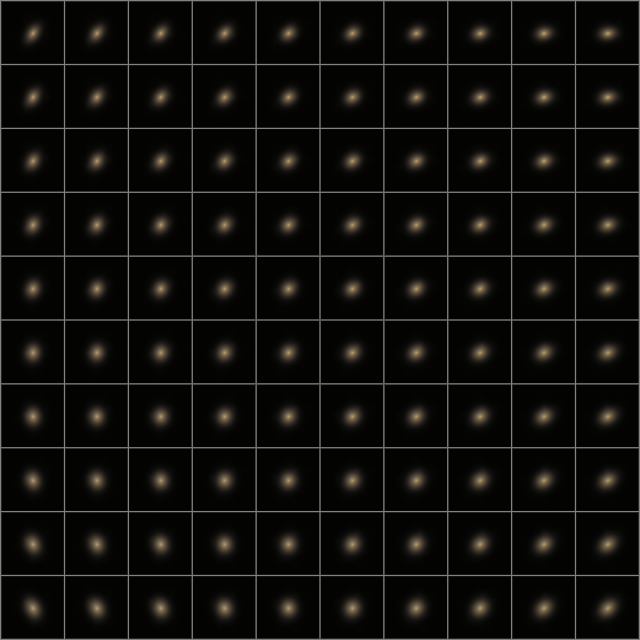
A three.js fragment shader for this pattern:

```glsl
// Ten by ten grid of soft glowing ellipses that turn and swell from cell to cell.
varying vec2 vUv;

// Grid layout, in canvas units
const float CELLS = 10.0;
const float MARGIN = 0.001;
const float PITCH = (1.0 - 2.0 * MARGIN) / CELLS;
const float LINE_WIDTH = 0.00205;
const vec3 LINE_COLOR = vec3(0.51, 0.51, 0.505);
const vec3 BACKGROUND = vec3(0.012, 0.011, 0.007);

// Glow layers, lengths in cell units
const vec2 GLOW_CENTER = vec2(0.508, 0.487);
const vec3 HALO_COLOR = vec3(0.42, 0.36, 0.28);
const vec3 HALO_SPREAD = vec3(1.0, 1.025, 1.07);
const vec3 CORE_COLOR = vec3(0.30, 0.22, 0.13);
const vec3 HAZE_COLOR = vec3(0.040, 0.036, 0.028);
const float CORE_RADIUS = 0.033;
const float HAZE_RADIUS = 0.09;
const float HALO_RADIUS_BOTTOM = 0.092;
const float HALO_RADIUS_TOP = 0.080;

// Stretch of the ellipse at the four corners: amount * (cos, sin) of twice its angle
const vec2 STRETCH_BOTTOM_LEFT = vec2(-0.09, -0.11);
const vec2 STRETCH_BOTTOM_RIGHT = vec2(0.015, 0.14);
const vec2 STRETCH_TOP_LEFT = vec2(-0.09, 0.18);
const vec2 STRETCH_TOP_RIGHT = vec2(0.16, 0.05);

// Faint smudges around each glow
const float SMUDGE_STRENGTH = 0.035;
const float SMUDGE_SCALE = 9.0;
const float SMUDGE_DRIFT = 0.25;

float hash(vec2 p) {
  return fract(sin(dot(p, vec2(127.1, 311.7))) * 43758.5);
}

float valueNoise(vec2 p) {
  vec2 i = floor(p);
  vec2 f = smoothstep(0.0, 1.0, fract(p));
  float low = mix(hash(i), hash(i + vec2(1.0, 0.0)), f.x);
  float high = mix(hash(i + vec2(0.0, 1.0)), hash(i + vec2(1.0, 1.0)), f.x);
  return mix(low, high, f.y);
}

// Share of a pixel covered by the nearest grid line, per axis
vec2 lineCoverage(vec2 gridPos, vec2 pixel) {
  vec2 d = abs(fract(gridPos + 0.5) - 0.5) * PITCH;
  vec2 halfLine = vec2(0.5 * LINE_WIDTH);
  vec2 overlap = min(d + 0.5 * pixel, halfLine) - max(d - 0.5 * pixel, -halfLine);
  return clamp(overlap / pixel, 0.0, 1.0);
}

// Stretched halo with a sharp warm core; place is the cell's position in the grid, 0 to 1
vec3 glow(vec2 p, vec2 place) {
  vec2 stretch = mix(mix(STRETCH_BOTTOM_LEFT, STRETCH_BOTTOM_RIGHT, place.x),
                     mix(STRETCH_TOP_LEFT, STRETCH_TOP_RIGHT, place.x), place.y);
  vec2 q = p - vec2(dot(stretch, p), dot(vec2(stretch.y, -stretch.x), p));
  float r = length(q);

  vec3 spread = HALO_SPREAD * mix(HALO_RADIUS_BOTTOM, HALO_RADIUS_TOP, place.y);
  vec3 halo = HALO_COLOR * exp(-0.5 * r * r / (spread * spread));
  vec3 core = CORE_COLOR * exp(-r / CORE_RADIUS);
  vec3 haze = HAZE_COLOR * exp(-r / HAZE_RADIUS);
  return halo * mix(1.06, 0.92, place.y) + core * mix(0.82, 1.12, place.y) + haze;
}

// Dim patches that drift slowly between neighbouring cells
float smudges(vec2 p, vec2 cell) {
  float n = valueNoise(p * SMUDGE_SCALE + cell * SMUDGE_DRIFT);
  return SMUDGE_STRENGTH * pow(n, 4.0) * exp(-dot(p, p) / 0.07);
}

void main() {
  vec2 gridPos = (vUv - MARGIN) / PITCH;
  vec2 cell = clamp(floor(gridPos), 0.0, CELLS - 1.0);
  vec2 p = gridPos - cell - GLOW_CENTER;

  vec3 color = BACKGROUND + glow(p, cell / (CELLS - 1.0));
  color += smudges(p, cell) * vec3(1.0, 0.95, 0.8);

  vec2 lines = lineCoverage(gridPos, max(fwidth(vUv), vec2(1e-5)));
  color = mix(color, LINE_COLOR, max(lines.x, lines.y));
  gl_FragColor = vec4(color, 1.0);
}
```
